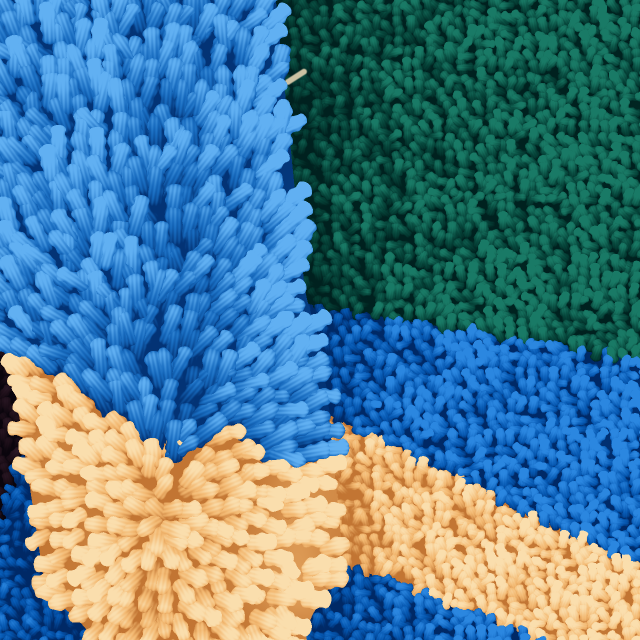
This texture is drawn by a Shadertoy shader. Its source:

```glsl
const float FOLD_CELLS = 36.0;      // tufts across the canvas, near pile
const float FLOOR_CELLS = 62.0;     // tufts across the canvas, far pile
const float TIP_INSET = 0.012;      // room left for tips beyond the fold outline
const vec2 FAN_CENTER = vec2(0.25, 0.20);
const vec2 FLOOR_LEAN = vec2(-0.35, 0.75);
const vec2 LIGHT_DIR = vec2(-0.5, 0.85);
const int SAMPLES = 2;              // supersampling per axis

// Yarn ramps: shadow, body, highlight
const mat3 SKY = mat3(0.01, 0.20, 0.46, 0.09, 0.42, 0.75, 0.38, 0.69, 0.95);
const mat3 COBALT = mat3(0.00, 0.16, 0.40, 0.02, 0.34, 0.69, 0.17, 0.53, 0.88);
const mat3 GREEN = mat3(0.00, 0.13, 0.12, 0.02, 0.26, 0.22, 0.10, 0.48, 0.40);
const mat3 CREAM = mat3(0.76, 0.46, 0.20, 0.95, 0.72, 0.44, 0.98, 0.87, 0.68);
const mat3 GAP = mat3(0.04, 0.02, 0.05, 0.12, 0.06, 0.10, 0.20, 0.12, 0.18);
const vec3 THREAD = vec3(0.80, 0.76, 0.64);

struct Tuft { float height; float tone; vec2 root; };

float hash(vec2 p) {
    return fract(sin(dot(p, vec2(127.1, 311.7))) * 43758.5);
}

float noise(vec2 p) {
    vec2 i = floor(p), f = fract(p);
    f = f * f * (3.0 - 2.0 * f);
    return mix(mix(hash(i), hash(i + vec2(1, 0)), f.x),
               mix(hash(i + vec2(0, 1)), hash(i + vec2(1, 1)), f.x), f.y);
}

// Positive inside the rolled fold, negative outside
float foldInside(vec2 p) {
    float right = 0.443 + 0.1 * (1.0 - p.y)
                + 0.018 * (1.0 - smoothstep(0.43, 0.56, p.y))
                - 0.07 * (1.0 - smoothstep(0.0, 0.14, p.y));
    float left = 0.15 * (0.47 - p.y) + 0.06 * (1.0 - smoothstep(0.0, 0.09, p.y));
    if (p.y > 0.47) left = -1.0;
    return min(right - p.x, p.x - left);
}

bool foldIsCream(vec2 p) {
    float bump = (p.x - 0.35) / 0.05;
    return p.y < max(0.465 - 0.62 * p.x, 0.28) + 0.05 * exp(-bump * bump);
}

mat3 floorYarn(vec2 p) {
    if (p.x < 0.3) return p.y > 0.2 + 2.5 * p.x ? GAP : COBALT;
    if (p.y > 0.52 - 0.17 * (p.x - 0.51)) return GREEN;
    bool band = p.y < 0.342 - 0.49 * (p.x - 0.534)
             && p.y > 0.115 - 0.37 * (p.x - 0.547);
    return band ? CREAM : COBALT;
}

// Topmost tuft at p, from overlapping leaning capsules
Tuft pile(vec2 p, float cells, bool onFold) {
    Tuft top = Tuft(-1.0, 0.0, p);
    if (!onFold || foldInside(p) > TIP_INSET) top.height = 0.15;
    vec2 q = p * cells, base = floor(q);
    for (int j = -2; j <= 2; j++)
    for (int i = -2; i <= 2; i++) {
        vec2 cell = base + vec2(i, j);
        vec2 rnd = vec2(hash(cell), hash(cell + 57.3));
        vec2 root = (cell + 0.1 + 0.8 * rnd) / cells;
        if (onFold && foldInside(root) < TIP_INSET) continue;

        vec2 lean = onFold ? normalize((root - FAN_CENTER) * vec2(1.8, 1.0) + 0.001) : FLOOR_LEAN;
        float spread = onFold ? 0.9 : 1.6;
        vec2 dir = normalize(lean + spread * (rnd.yx - 0.5));
        float halfLen = onFold ? (foldIsCream(root) ? 0.38 : 0.72) : 0.45;

        vec2 d = q - root * cells;
        float along = dot(d, dir);
        float side = dot(d, vec2(-dir.y, dir.x));
        float axis = clamp(along, -halfLen, halfLen);
        float width = 0.40 + 0.12 * rnd.x + 0.05 * sin(9.0 * along + 40.0 * rnd.y);
        vec2 across = (d - dir * axis) / width;
        float r2 = dot(across, across);
        if (r2 > 1.0) continue;

        float height = 0.5 * fract(rnd.x * 7.0 + rnd.y * 3.0)
                     + 0.45 * (0.5 + 0.5 * axis / halfLen) + 0.6 * sqrt(1.0 - r2);
        if (height > top.height) {
            float strands = sin(26.0 * side + 3.0 * along + 40.0 * rnd.x);
            float tone = 0.18 * dot(across, LIGHT_DIR) + 0.2 * (rnd.y - 0.5)
                       + (onFold ? 0.09 : 0.04) * strands;
            top = Tuft(height, tone, root);
        }
    }
    return top;
}

vec3 dye(mat3 yarn, float v) {
    vec3 col = mix(yarn[0], yarn[1], smoothstep(0.3, 0.95, v));
    return mix(col, yarn[2], smoothstep(0.8, 1.5, v));
}

vec3 rug(vec2 p) {
    // Near pile on the fold
    if (foldInside(p) > -0.04) {
        Tuft t = pile(p, FOLD_CELLS, true);
        if (t.height > 0.0) {
            bool cream = foldIsCream(t.root);
            float crease = exp(-pow((p.x - 0.25 - 0.04 * p.y) / 0.08, 2.0));
            float light = 0.25 * (noise(t.root * 13.0) - 0.5) + 0.10 - 0.20 * crease;
            light += 0.18 * smoothstep(0.32, 0.48, p.x);
            if (cream) light += 0.14;
            else light -= 0.15 * (1.0 - smoothstep(0.3, 0.6, p.y));
            return dye(cream ? CREAM : SKY, t.height + t.tone + light);
        }
    }
    // Far pile, shaded beside the fold
    Tuft t = pile(p, FLOOR_CELLS, false);
    float light = 0.3 * (noise(t.root * 16.0) - 0.5)
                + 0.30 * smoothstep(0.47, 0.85, p.x) - 0.12
                - 0.35 * (1.0 - smoothstep(0.0, 0.06, -foldInside(p)));
    vec3 col = dye(floorYarn(t.root), t.height + t.tone + light);

    // Loose thread end
    vec2 a = p - vec2(0.45, 0.872), b = vec2(0.025, 0.016);
    float thread = length(a - b * clamp(dot(a, b) / dot(b, b), 0.0, 1.0));
    return mix(THREAD, col, smoothstep(0.003, 0.006, thread));
}

void mainImage(out vec4 fragColor, in vec2 fragCoord) {
    vec3 sum = vec3(0.0);
    for (int j = 0; j < SAMPLES; j++)
    for (int i = 0; i < SAMPLES; i++) {
        vec2 offset = (vec2(i, j) + 0.5) / float(SAMPLES) - 0.5;
        sum += rug((fragCoord + offset) / iResolution.xy);
    }
    fragColor = vec4(sum / float(SAMPLES * SAMPLES), 1.0);
}
```
